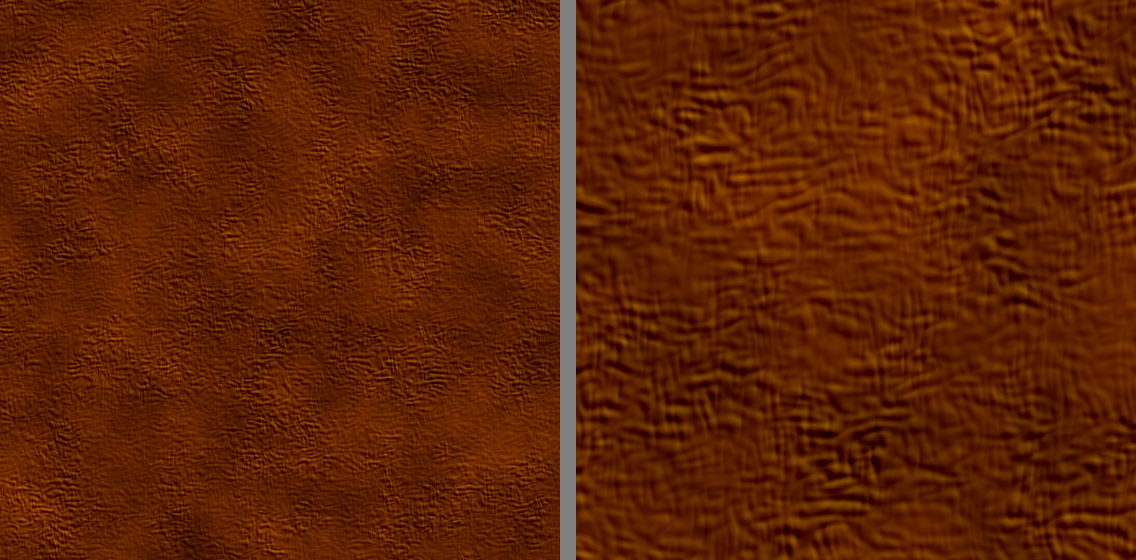
Left: the whole. Right: its middle third, enlarged.
Write a three.js fragment shader that draws this texture.

```glsl
// Worn brown leather: soft orange and olive blotches under fine wrinkles.
// Warped gradient noise forms a crease height field, lit from above by the
// height difference along the light; patches vary how deep the creases are.

#define BASE_COLOR vec3(0.366, 0.13, 0.0)
#define BLOTCH_TINT vec3(1.0, 0.5, 0.0)
#define GRAIN_TINT vec3(1.0, 0.98, 0.0)
#define BLOTCH_SCALE 6.0
#define BLOTCH_GAIN 0.117
#define WRINKLE_SCALE vec2(46.0, 106.0)
#define FIBRE_SCALE vec2(135.0, 52.0)
#define WARP_SCALE 20.0
#define WARP_AMOUNT 0.008
#define LIGHT_STEP vec2(0.0008, 0.0017)
#define RELIEF_GAIN 0.31

varying vec2 vUv;

// Random unit gradient for a lattice point
vec2 latticeGradient(vec2 cell) {
  vec3 h = fract(vec3(cell.xyx) * vec3(0.1031, 0.1030, 0.0973));
  h += dot(h, h.yzx + 33.33);
  float angle = 6.28318 * fract((h.x + h.y) * h.z);
  return vec2(cos(angle), sin(angle));
}

// Gradient noise, roughly -0.7 to 0.7
float gradientNoise(vec2 p) {
  vec2 cell = floor(p);
  vec2 f = fract(p);
  vec2 blend = f * f * f * (f * (f * 6.0 - 15.0) + 10.0);
  vec2 e = vec2(1.0, 0.0);
  float a = dot(latticeGradient(cell), f);
  float b = dot(latticeGradient(cell + e.xy), f - e.xy);
  float c = dot(latticeGradient(cell + e.yx), f - e.yx);
  float d = dot(latticeGradient(cell + e.xx), f - e.xx);
  return mix(mix(a, b, blend.x), mix(c, d, blend.x), blend.y);
}

// Layered noise for the uneven dye
float blotches(vec2 p) {
  float sum = 0.0;
  float weight = 1.0;
  for (int i = 0; i < 4; i++) {
    sum += weight * gradientNoise(p + float(i) * 19.7);
    p *= 2.03;
    weight *= 0.62;
  }
  return sum;
}

// Rounded valley along the zero line of a noise value
float crease(float n) {
  return min(sqrt(n * n + 0.003), 0.42);
}

// Level wrinkles, upright fibres and small pores
float leatherHeight(vec2 p) {
  vec2 q = p * WARP_SCALE;
  vec2 warp = vec2(gradientNoise(q + 5.3), gradientNoise(q + 41.9));
  p += WARP_AMOUNT * warp;
  float wrinkles = crease(gradientNoise(p * WRINKLE_SCALE + 11.0));
  float fibres = crease(gradientNoise(p * FIBRE_SCALE + 73.0));
  float pores = gradientNoise(p * vec2(105.0, 140.0) + 29.0);
  return wrinkles + 0.75 * fibres + 0.3 * pores;
}

void main() {
  // Lit relief: the wall facing the light brightens, the other darkens
  float slope = leatherHeight(vUv - LIGHT_STEP) - leatherHeight(vUv + LIGHT_STEP);
  float patchNoise = gradientNoise(vUv * 8.0 + 3.7) + 0.6 * gradientNoise(vUv * 21.0 + 57.0);
  float depth = mix(0.5, 1.4, smoothstep(-0.4, 0.5, patchNoise));
  float grain = RELIEF_GAIN * depth * slope;

  // Dye tone
  float tone = BLOTCH_GAIN * blotches(vUv * BLOTCH_SCALE + 8.2);

  vec3 color = BASE_COLOR + tone * BLOTCH_TINT + grain * GRAIN_TINT;
  gl_FragColor = vec4(clamp(color, 0.0, 1.0), 1.0);
}
```
